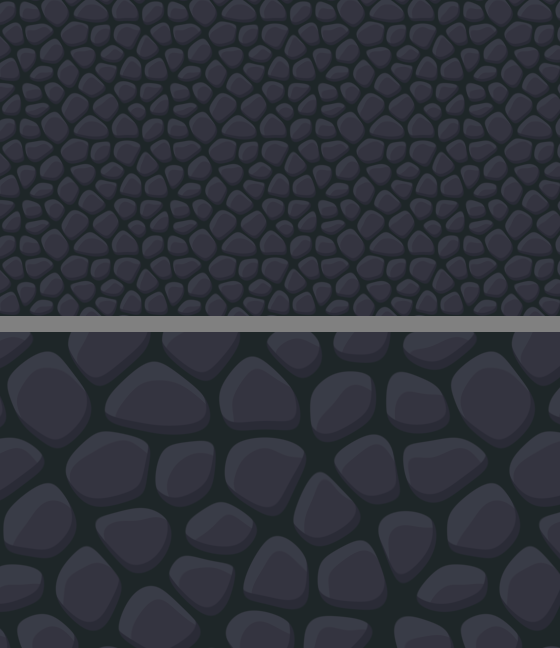
Top, the full canvas; bottom, a detail of the centre.
Write a WebGL 1 fragment shader that draws this texture.

```glsl
precision highp float;
uniform vec2 u_resolution;

const vec3 GAP_COLOR = vec3(0.118, 0.149, 0.157);
const vec3 SHADE_COLOR = vec3(0.163, 0.168, 0.212);
const vec3 FACE_COLOR = vec3(0.204, 0.202, 0.250);
const vec3 LIGHT_COLOR = vec3(0.225, 0.235, 0.277);

const vec2 TILE_CELLS = vec2(5.0, 6.0);       // stones per repeat
const vec2 CELL_SIZE = vec2(0.0936, 0.0617);  // in canvas heights
const vec2 JITTER = vec2(0.72, 0.62);
const float HALF_GAP = 0.0036;
const float GAP_VARIATION = 0.0018;
const float CORNER_SHARPNESS = 140.0;
const vec2 SHADE_SHIFT = vec2(0.0035, -0.0090);
const vec2 LIGHT_SHIFT = vec2(-0.0085, 0.0150);
const float WARP = 0.0032;
const float FACET_WOBBLE = 0.0022;
const float TAU = 6.2831853;

vec2 hash2(vec2 cell) {
  vec2 q = vec2(dot(cell, vec2(127.1, 311.7)), dot(cell, vec2(269.5, 183.3)));
  return fract(sin(q) * 43758.5453);
}

// Alternate rows are staggered like brickwork.
float rowOffset(float row) {
  return 0.5 * mod(row, 2.0);
}

vec2 stoneCenter(vec2 cell) {
  vec2 jitter = (hash2(mod(cell, TILE_CELLS) + 3.0) - 0.5) * JITTER;
  return (cell + 0.5 + vec2(rowOffset(cell.y), 0.0) + jitter) * CELL_SIZE;
}

vec2 nearestCell(vec2 p) {
  vec2 grid = p / CELL_SIZE;
  vec2 best = vec2(0.0);
  float bestDistance = 1e5;
  for (int j = -2; j <= 2; j++) {
    float row = floor(grid.y) + float(j);
    float column = floor(grid.x - rowOffset(row));
    for (int i = -1; i <= 1; i++) {
      vec2 cell = vec2(column + float(i), row);
      vec2 d = p - stoneCenter(cell);
      float squared = dot(d, d);
      if (squared < bestDistance) {
        bestDistance = squared;
        best = cell;
      }
    }
  }
  return best;
}

// Rounded inner distance of one stone, sampled at three points.
vec3 stoneDepth(vec2 cell, vec2 a, vec2 b, vec2 c) {
  vec2 center = stoneCenter(cell);
  vec3 sum = vec3(0.0);
  for (int j = -2; j <= 2; j++) {
    for (int i = -2; i <= 2; i++) {
      if (i != 0 || j != 0) {
        vec2 other = stoneCenter(cell + vec2(float(i), float(j)));
        vec2 middle = 0.5 * (center + other);
        vec2 inward = normalize(center - other);
        vec3 depth = vec3(dot(a - middle, inward),
                          dot(b - middle, inward),
                          dot(c - middle, inward));
        sum += exp(-CORNER_SHARPNESS * depth);
      }
    }
  }
  return -log(sum) / CORNER_SHARPNESS;
}

void main() {
  vec2 p = gl_FragCoord.xy / u_resolution.y;
  float pixel = 1.0 / u_resolution.y;

  // Bend the outlines while keeping the repeat seamless.
  vec2 wave = TAU / (TILE_CELLS * CELL_SIZE);
  p += WARP * sin(p.yx * wave.yx * vec2(3.0, 4.0) + vec2(0.6, 2.1));

  vec2 cell = nearestCell(p);
  vec2 variation = hash2(mod(cell, TILE_CELLS) + 17.0);
  vec2 lightShift = LIGHT_SHIFT * (0.7 + 0.6 * variation);
  vec3 depth = stoneDepth(cell, p, p + SHADE_SHIFT, p + lightShift);
  depth -= HALF_GAP + GAP_VARIATION * (variation.x - 0.5);

  // Uneven border between the lit top and the face.
  vec2 ripple = sin(p * wave * vec2(9.0, 8.0) + TAU * variation);
  depth.z += FACET_WOBBLE * (ripple.x + 0.6 * ripple.y);

  vec3 mask = smoothstep(-0.8 * pixel, 0.8 * pixel, depth);
  vec3 color = mix(LIGHT_COLOR, FACE_COLOR, mask.z);
  color = mix(SHADE_COLOR, color, mask.y);
  color = mix(GAP_COLOR, color, mask.x);
  gl_FragColor = vec4(color, 1.0);
}
```
